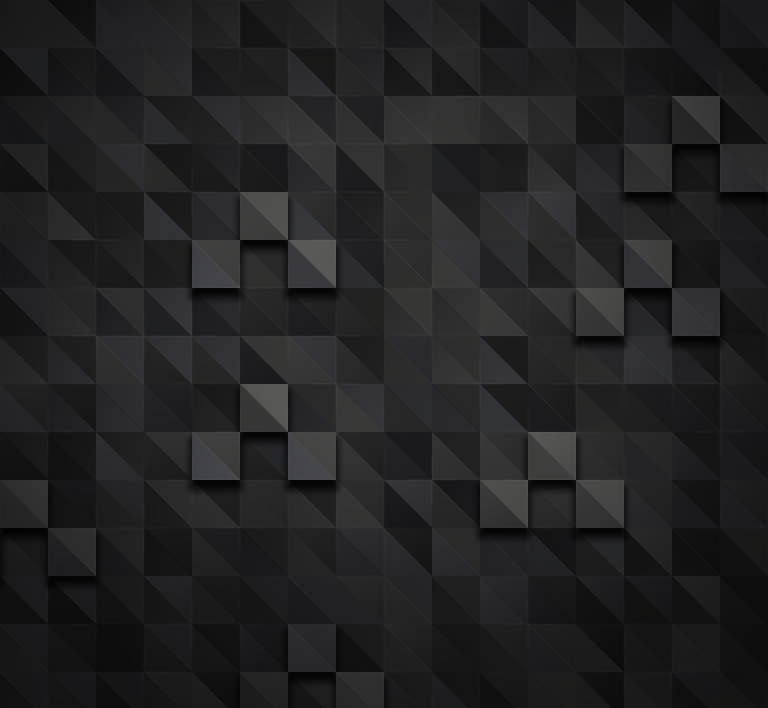
This background is drawn by a WebGL 2 fragment shader. Its source:

```glsl
#version 300 es
precision highp float;
// Dark mosaic of square tiles, each split by a falling diagonal into two
// randomly toned triangles. Trios of raised tiles cast soft shadows below,
// and a broad central light fades toward the borders.

uniform vec2 u_resolution;
out vec4 fragColor;

const float COLUMNS = 16.0;              // tiles across; 14.75 rows down
const float LINE_WIDTH = 0.028;          // in tiles
const float SEAM_GLOW = 0.022;
const float CREASE_GLOW = 0.030;
const vec2 FLOOR_TONE = vec2(0.100, 0.220);
const vec2 RAISED_TONE = vec2(0.220, 0.330);
const vec3 COOL_TINT = vec3(0.98, 0.99, 1.06);
const vec3 NEUTRAL_TINT = vec3(1.0, 1.0, 0.99);
const vec2 LIGHT_CENTER = vec2(0.50, 0.43);
const float EDGE_LIGHT = 0.42;
const vec2 SHADOW_OFFSET = vec2(0.0, 0.17);
const float SHADOW_BLUR = 0.24;
const float SHADOW_STRENGTH = 0.88;

// Top tile of each raised trio: column and row counted from the top left.
const int TRIOS = 7;
const vec2 APEX[TRIOS] = vec2[TRIOS](
    vec2(14, 2), vec2(5, 4), vec2(13, 5), vec2(5, 8),
    vec2(11, 9), vec2(0, 10), vec2(6, 13));

float hash(vec2 p, float seed) {
    vec3 q = fract(vec3(p.xyx + seed * 17.3) * vec3(0.1031, 0.1030, 0.0973));
    q += dot(q, q.yzx + 33.33);
    return fract((q.x + q.y) * q.z);
}

float boxDistance(vec2 p, vec2 halfSize) {
    vec2 d = abs(p) - halfSize;
    return length(max(d, 0.0)) + min(max(d.x, d.y), 0.0);
}

float lineMask(float distanceToLine, float pixel) {
    float halfWidth = 0.5 * LINE_WIDTH;
    return 1.0 - smoothstep(halfWidth - 0.5 * pixel, halfWidth + pixel, abs(distanceToLine));
}

// Colour of one triangle, with a faint gradient across it.
vec3 triangleColor(vec2 cell, vec2 local, float side, float raised) {
    float tone = hash(cell, 1.0 + side);
    vec2 range = mix(FLOOR_TONE, RAISED_TONE, raised);
    float value = mix(range.x, range.y, tone);
    value += raised * (side - 0.5) * 0.03;
    float slope = hash(cell, 4.0 + side) - 0.5;
    value += 0.04 * slope * (local.x + local.y - 1.0);
    vec3 tint = mix(NEUTRAL_TINT, COOL_TINT, step(0.6, hash(cell, 7.0 + side)));
    return value * tint;
}

void main() {
    // Tile coordinates, running down from the top edge.
    vec2 p = vec2(gl_FragCoord.x, u_resolution.y - gl_FragCoord.y) * COLUMNS / u_resolution.x;
    float pixel = COLUMNS / u_resolution.x;
    vec2 cell = floor(p);
    vec2 local = p - cell;

    // Raised tiles and the shadows beneath them.
    float raised = 0.0;
    float lit = 1.0;
    for (int i = 0; i < TRIOS; i++) {
        for (int k = -1; k <= 1; k++) {
            vec2 block = APEX[i] + vec2(k, abs(k));
            vec2 fromCenter = p - block - 0.5;
            raised = max(raised, 1.0 - smoothstep(-0.5 * pixel, 0.5 * pixel,
                                                  boxDistance(fromCenter, vec2(0.5))));
            float d = boxDistance(fromCenter - SHADOW_OFFSET, vec2(0.46));
            lit *= 1.0 - SHADOW_STRENGTH * (1.0 - smoothstep(-0.10, SHADOW_BLUR, d));
        }
    }

    // Two triangles per tile, split from top left to bottom right.
    float diagonal = (local.x - local.y) * inversesqrt(2.0);
    float upper = smoothstep(-0.6 * pixel, 0.6 * pixel, diagonal);
    vec3 color = mix(triangleColor(cell, local, 0.0, raised),
                     triangleColor(cell, local, 1.0, raised), upper);

    // Fine seams between tiles and a light or dark crease on the diagonal.
    vec2 toSeam = min(local, 1.0 - local);
    float seam = lineMask(min(toSeam.x, toSeam.y), pixel);
    color += SEAM_GLOW * seam * (hash(floor(p + 0.5), 11.0) * 1.3 - 0.2);
    float crease = lineMask(diagonal, pixel);
    color += CREASE_GLOW * crease * (hash(cell, 13.0) * 1.6 - 0.6);

    // Shadows fall on the floor tiles only; the light covers everything.
    color *= mix(lit, 1.0, raised);
    vec2 uv = vec2(gl_FragCoord.x, u_resolution.y - gl_FragCoord.y) / u_resolution;
    float falloff = smoothstep(0.12, 0.78, length((uv - LIGHT_CENTER) * vec2(1.0, 1.05)));
    color *= mix(1.06, EDGE_LIGHT, falloff);

    fragColor = vec4(clamp(color, 0.0, 1.0), 1.0);
}
```
